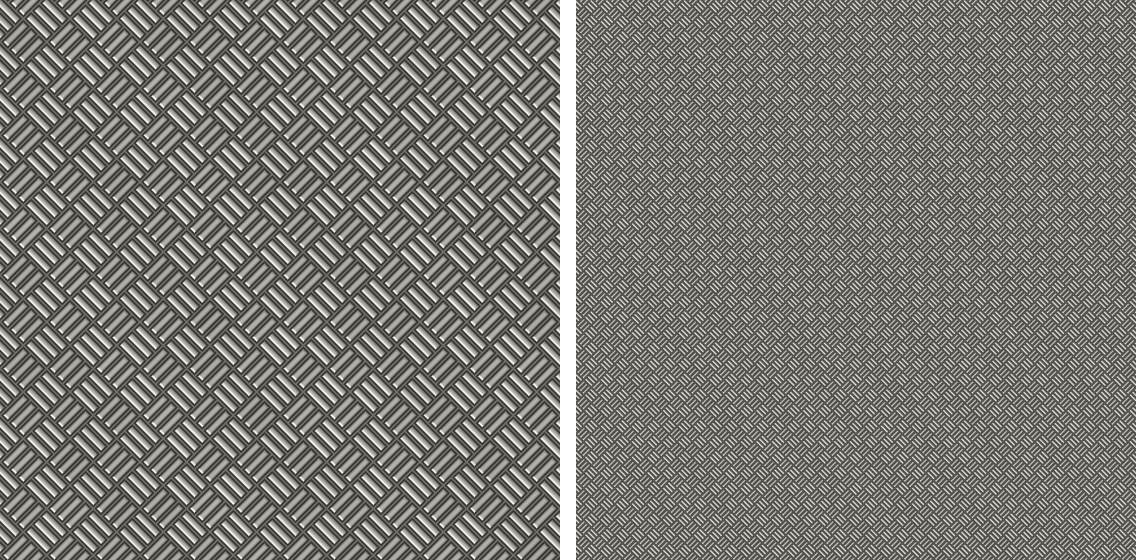
Left, the tile; right, the same tile 3 across and 3 down.
Write a WebGL 1 fragment shader that draws this pattern.

```glsl
precision highp float;
// Diagonal basket weave of bevelled metal bars, three to a block.
// A 45 degree checkerboard turns the bars by cell parity; distance to the
// edge of each bar's lane gives seam, groove and bar. Light: lower left.

uniform vec2 u_resolution;

const float REPEATS = 12.0;             // weave periods across and down
const vec2  PHASE = vec2(0.5, 0.1);     // weave offset, in periods
const float BARS = 3.0;                 // bars per block
const float SEAM_HALF = 0.025;          // half width of thin seam, block = 1
const float BAR_INSET = 0.078;          // lane edge to bar edge
const float HIGHLIGHT = 0.085;          // width of the lit bevel
const float SOFTNESS = 0.75;            // edge smoothing, in pixels
const float VARIATION = 0.025;          // tone change between blocks
const float TAU = 6.2831853;

const vec3 GROOVE = vec3(0.21, 0.20, 0.18);
const vec3 SEAM   = vec3(0.46, 0.45, 0.44);
const vec3 SHADE  = vec3(0.54, 0.53, 0.51);
const vec3 METAL  = vec3(0.70, 0.69, 0.67);
const vec3 SHINE  = vec3(0.96, 0.95, 0.94);

// Layered sines with whole frequencies, so the variation wraps.
float blockTone(vec2 center) {
    vec2 a = TAU * center / REPEATS;
    return 0.5 * sin(3.0 * a.x + 2.0 * a.y)
         + 0.3 * sin(5.0 * a.y - 4.0 * a.x + 1.3)
         + 0.2 * sin(7.0 * a.x + 5.0 * a.y + 2.1);
}

// Bar colour from the distance past its lit edge, to its shaded edge,
// and from its centre line.
vec3 barColor(float fromLit, float toShaded, float offCenter) {
    vec3 color = mix(METAL, SHADE, smoothstep(0.02, 0.085, offCenter));
    color = mix(SHADE, color, smoothstep(0.0, 0.09, toShaded));
    return mix(SHINE, color, smoothstep(0.035, HIGHLIGHT, fromLit));
}

void main() {
    vec2 p = gl_FragCoord.xy / u_resolution * REPEATS - PHASE;

    // Diagonal axes: x runs up-right, y runs up-left; blocks are unit cells.
    vec2 r = vec2(p.x + p.y, p.y - p.x);
    vec2 cell = floor(r + 0.5);
    vec2 q = r - cell;
    bool rising = mod(cell.x + cell.y, 2.0) < 0.5;

    // Split the block into lanes, one bar in each.
    float along  = rising ? q.x : q.y;
    float across = rising ? q.y : q.x;
    float lane = (fract((across + 0.5) * BARS) - 0.5) / BARS;
    float laneHalf = 0.5 / BARS;
    float edge = min(0.5 - abs(along), laneHalf - abs(lane));

    // Position along the light direction, measured inside the bar.
    float lightPos = rising ? q.x : lane;
    float halfSpan = (rising ? 0.5 : laneHalf) - BAR_INSET;
    vec3 bar = barColor(lightPos + halfSpan, halfSpan - lightPos, abs(lane));

    // Seam, groove and bar, with smoothed edges.
    float aa = SOFTNESS * REPEATS * 1.4142 / min(u_resolution.x, u_resolution.y);
    vec3 color = mix(SEAM, GROOVE, smoothstep(SEAM_HALF - aa, SEAM_HALF + aa, edge));
    color = mix(color, bar, smoothstep(BAR_INSET - aa, BAR_INSET + aa, edge));

    vec2 center = 0.5 * vec2(cell.x - cell.y, cell.x + cell.y);
    color *= 1.0 + VARIATION * blockTone(center);
    gl_FragColor = vec4(color, 1.0);
}
```
